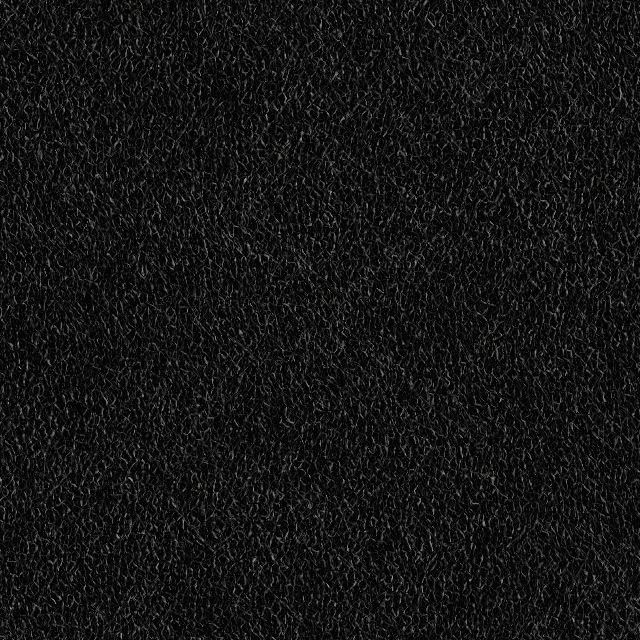
Write a WebGL 2 fragment shader that draws this texture.

```glsl
#version 300 es
precision highp float;
// Black grained leather: small lit pebbles crossed by long diagonal creases.

uniform vec2 u_resolution;
out vec4 fragColor;

const vec2 GRAIN_COUNT = vec2(94.0, 62.0);    // pebbles across and up
const vec2 FINE_COUNT = vec2(190.0, 150.0);   // small pores between pebbles
const vec2 CREASE_COUNT = vec2(38.0, 9.0);    // creases across and along
const float CREASE_TILT = 0.58;               // radians from vertical
const vec2 LIGHT = vec2(0.97, 0.24);          // direction the lit flanks face
const float SPECK_COUNT = 300.0;
const float BASE_TONE = 0.010;
const float GRAIN_GAIN = 0.46;
const float FINE_GAIN = 0.17;
const float CREASE_GAIN = 0.30;
const float HIGHLIGHT_ROLLOFF = 0.95;
const vec3 TINT = vec3(1.0, 1.0, 0.985);

struct Cell {
    float border;   // distance to the nearest wall, in canvas units
    vec2 normal;    // points out through that wall
    float wallId;   // random value shared by both sides of the wall
};

float hash(vec2 p) {
    vec3 q = fract(vec3(p.xyx) * 0.1031);
    q += dot(q, q.yzx + 33.33);
    return fract((q.x + q.y) * q.z);
}

vec2 hash2(vec2 p) {
    return vec2(hash(p + 17.3), hash(p + 71.9));
}

float noise(vec2 p) {
    vec2 i = floor(p);
    vec2 f = fract(p);
    f = f * f * (3.0 - 2.0 * f);
    return mix(mix(hash(i), hash(i + vec2(1, 0)), f.x),
               mix(hash(i + vec2(0, 1)), hash(i + vec2(1, 1)), f.x), f.y);
}

mat2 rotation(float a) {
    return mat2(cos(a), sin(a), -sin(a), cos(a));
}

// Finds the two nearest cell centres and the wall between them.
Cell cellular(vec2 p, vec2 count) {
    p = p * count + 40.0;
    vec2 base = floor(p);
    vec2 near = vec2(9.0), second = vec2(9.0);
    vec2 nearId = base, secondId = base;
    for (int y = -1; y <= 1; y++) {
        for (int x = -1; x <= 1; x++) {
            vec2 id = base + vec2(x, y);
            vec2 r = id + 0.06 + 0.88 * hash2(id) - p;
            if (dot(r, r) < dot(near, near)) {
                second = near; secondId = nearId;
                near = r; nearId = id;
            } else if (dot(r, r) < dot(second, second)) {
                second = r; secondId = id;
            }
        }
    }
    // Undo the stretch so that every wall has the same width
    vec2 n = normalize(second - near);
    vec2 slope = n * count;
    float border = dot(0.5 * (near + second), n) / length(slope);
    return Cell(border, normalize(slope), hash(nearId + secondId + 5.7));
}

// Light caught on the wall of a rounded cell, on the side facing the light.
float flank(Cell c, vec2 light, float peak, float reach) {
    float profile = smoothstep(-0.3 * peak, peak, c.border) * (1.0 - smoothstep(peak, reach, c.border));
    return profile * smoothstep(-0.1, 1.0, dot(c.normal, light));
}

// Slow bends plus a ragged small-scale shift.
vec2 warp(vec2 p) {
    vec2 bend = 0.012 * sin(vec2(9.0 * p.y + 4.0 * p.x, 7.0 * p.x - 3.0 * p.y + 1.0));
    bend += 0.003 * sin(vec2(43.0 * p.y - 21.0 * p.x, 31.0 * p.x + 17.0 * p.y));
    vec2 ragged = vec2(noise(p * 150.0), noise(p * 150.0 + 40.0)) - 0.5;
    return p + bend + 0.0042 * ragged;
}

// Returns the lit edge in x and the dark groove in y.
vec2 crease(vec2 p, float tilt) {
    mat2 turn = rotation(tilt);
    Cell c = cellular(turn * p, CREASE_COUNT);
    float presence = smoothstep(0.25, 0.6, noise(p * 13.0 + tilt * 20.0)) * smoothstep(0.1, 0.7, c.wallId);
    float groove = 1.0 - smoothstep(0.0005, 0.0035, c.border);
    return presence * vec2(flank(c, turn * LIGHT, 0.0009, 0.0030), groove);
}

void main() {
    vec2 p = gl_FragCoord.xy / u_resolution.y;
    vec2 w = warp(p);

    // Pebbles, with uneven strength along each wall
    Cell pebble = cellular(w, GRAIN_COUNT);
    float grain = flank(pebble, LIGHT, 0.0010, 0.0036) * mix(0.35, 1.25, pebble.wallId);
    float pores = flank(cellular(w + 1.3, FINE_COUNT), LIGHT, 0.0007, 0.0021);

    // Two families of creases
    vec2 folds = crease(w, CREASE_TILT) + crease(w + 3.7, -CREASE_TILT);

    // Fine sparkle and a slight unevenness of the sheen
    float speck = noise(p * SPECK_COUNT);
    float sparkle = 0.25 + 1.8 * speck * speck;
    float sheen = 0.9 + 0.2 * noise(p * 6.0 + 11.0);

    float lit = GRAIN_GAIN * grain * (1.0 - 0.6 * min(folds.y, 1.0));
    lit = (lit + FINE_GAIN * pores + CREASE_GAIN * folds.x) * sparkle * sheen;
    float tone = BASE_TONE + 0.012 * speck + lit / (1.0 + HIGHLIGHT_ROLLOFF * lit);
    fragColor = vec4(TINT * tone, 1.0);
}
```
